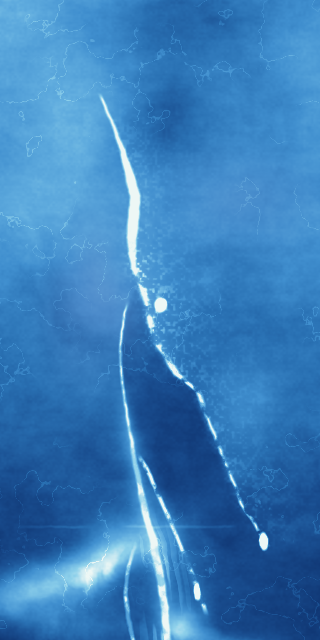
This background is drawn by a Shadertoy shader. Its source:

```glsl
#define BRUSH 0.85        // strength of the broad paint variation
#define BRISTLE 0.4       // strength of the fine streaks
#define WEAVE 0.2         // strength of the canvas grain
#define WOBBLE 0.012      // raggedness of the strokes
#define SPRAY 1.7         // brightness of the foam beside the crest
#define MIST 4.3          // brightness of the low mist
#define WEDGE_TONE 0.45   // darkness between the two strokes
#define PX (1.5 / iResolution.x)

// Tones from deep water to foam
const vec3 RAMP[7] = vec3[7](
    vec3(.06, .21, .45), vec3(.10, .31, .57), vec3(.16, .44, .70), vec3(.25, .56, .81),
    vec3(.37, .67, .87), vec3(.56, .82, .92), vec3(.93, .97, .96));
const vec3 LILAC = vec3(.36, .52, .77);

// Stroke paths, ordered from top to bottom
const vec2 CREST[12] = vec2[12](
    vec2(.312, 1.71), vec2(.365, 1.583), vec2(.424, 1.388), vec2(.411, 1.258),
    vec2(.417, 1.167), vec2(.456, 1.063), vec2(.488, .932), vec2(.555, .828),
    vec2(.62, .776), vec2(.664, .659), vec2(.755, .424), vec2(.839, .294));
const vec2 FALL[12] = vec2[12](
    vec2(.409, 1.10), vec2(.398, 1.06), vec2(.391, 1.023), vec2(.375, .906),
    vec2(.376, .84), vec2(.385, .776), vec2(.404, .659), vec2(.424, .542),
    vec2(.448, .424), vec2(.482, .307), vec2(.503, .177), vec2(.525, 0.));

float hash(vec2 p) { return fract(sin(dot(p, vec2(127.1, 311.7))) * 43758.5453); }

float noise(vec2 p) {
    vec2 i = floor(p), f = fract(p);
    f *= f * (3. - 2. * f);
    return mix(mix(hash(i), hash(i + vec2(1, 0)), f.x),
               mix(hash(i + vec2(0, 1)), hash(i + vec2(1, 1)), f.x), f.y);
}

float fbm(vec2 p) {
    float sum = 0., amp = .5;
    for (int i = 0; i < 5; i++) {
        sum += amp * noise(p);
        p = mat2(1.6, 1.2, -1.2, 1.6) * p + 3.7;
        amp *= .5;
    }
    return sum;
}

float blob(vec2 p, vec2 center, vec2 radius) {
    vec2 q = (p - center) / radius;
    return exp(-dot(q, q));
}

float band(float y, float low, float high, float soft) {
    return smoothstep(low - soft, low + soft, y) * (1. - smoothstep(high - soft, high + soft, y));
}

float stroke(float offset, float width) {
    return 1. - smoothstep(max(width - PX, 0.), width + PX, abs(offset));
}

float pathX(vec2 path[12], float y) {
    float x = path[0].x;
    for (int i = 0; i < 11; i++) {
        vec2 a = path[i], b = path[i + 1];
        x += (b.x - a.x) * clamp((a.y - y) / (a.y - b.y), 0., 1.);
    }
    return x;
}

void mainImage(out vec4 fragColor, in vec2 fragCoord) {
    vec2 p = fragCoord / iResolution.xy * vec2(1, 2);
    float cloud = fbm(p * 4. + 2. * fbm(p * 3.));
    float rough = fbm(p * 32.);
    float grain = noise(p * 125.);
    vec2 w = p + .12 * (vec2(fbm(p * 5. + 9.), cloud) - .48);
    float ragged = WOBBLE * (fbm(p * 19. + 4.) - .48);
    float crest = p.x - pathX(CREST, p.y) + ragged;
    float fall = p.x - pathX(FALL, p.y) + ragged;

    // Broad washes of light and dark
    float tone = mix(.65, 2.85, smoothstep(.25, 1.4, p.y));
    tone += 1.2 * blob(w, vec2(.02, 1.95), vec2(.28, .28)) - 1.2 * blob(w, vec2(.58, 1.9), vec2(.22, .15));
    tone += 1.1 * blob(w, vec2(.25, 1.56), vec2(.14, .22)) + .6 * blob(w, vec2(.1, 1.35), vec2(.25, .2));
    tone += .5 * blob(w, vec2(.95, 1.82), vec2(.25, .2)) - 1.3 * blob(w, vec2(.52, 1.6), vec2(.12, .14));
    tone += .5 * blob(w, vec2(.72, 1.34), vec2(.3, .2)) + .8 * blob(w, vec2(.33, 1.08), vec2(.1, .2));
    tone += 1.3 * blob(w, vec2(.74, .7), vec2(.12, .17)) + .6 * blob(w, vec2(.95, .62), vec2(.2, .25));
    tone -= .6 * blob(w, vec2(.9, .16), vec2(.3, .16));

    // Dark wedge between the strokes
    float wedge = smoothstep(-.01, .02, fall) * smoothstep(.01, -.03, crest) * band(p.y, .4, 1.1, .09);
    tone = mix(tone, WEDGE_TONE + .9 * smoothstep(.65, 1.05, p.y), .85 * wedge);

    // Brushwork and canvas
    tone += BRUSH * 2. * (cloud - .48);
    tone += BRISTLE * (fbm(vec2(p.x * 9. + p.y * 5., p.y * 45.)) + rough - .96);
    tone += WEAVE * (grain - .5);
    float ridge = abs(fbm(p * 8. + 17.) - .5);
    tone += .8 * (1. - smoothstep(.0, .012, ridge)) * smoothstep(.5, .7, noise(p * 6. + 5.));
    tone += .6 * stroke(p.y - .355 + ragged, .003) * smoothstep(.35, .65, noise(p * vec2(9, 3)));

    // Slanted mist and foam at the foot
    vec2 m = mat2(.91, -.41, .41, .91) * (w - vec2(.24, .22));
    tone += MIST * blob(m, vec2(0), vec2(.26, .065)) * (.6 + .8 * cloud);
    tone += 1.8 * blob(w, vec2(.12, .08), vec2(.24, .09)) + 1.5 * blob(w, vec2(.36, .35), vec2(.1, .07));
    tone += 3.5 * blob(w, vec2(.58, .04), vec2(.07, .07)) + 2. * blob(w, vec2(.72, 0.), vec2(.13, .035));

    // Glow and spray around the strokes
    float side = crest > 0. ? exp(-crest / .075) : exp(crest / .014);
    float foam = band(p.y, .83, 1.25, .12) + .35 * band(p.y, .35, .8, .1) + .3 * band(p.y, 1.3, 1.6, .1);
    tone += SPRAY * side * foam * (.65 + 1.5 * smoothstep(.45, .75, .5 * rough + .5 * grain));
    float veil = exp(-abs(fall) / mix(.045, .02, smoothstep(.1, .8, p.y)));
    tone += 2.8 * veil * (1. - smoothstep(.6, .85, p.y)) * (.5 + cloud);

    // Bright paint lines, broken by dry brush
    float dry = smoothstep(.3, .55, rough);
    float crestWidth = .004 + .011 * band(p.y, 1.2, 1.52, .13) + .005 * band(p.y, .75, 1.1, .08);
    float line = stroke(crest * .85, crestWidth) * band(p.y, .3, 1.7, .015) * mix(dry, 1., smoothstep(1.1, 1.3, p.y));
    float fallWidth = .004 + .008 * (1. - smoothstep(.3, .75, p.y));
    line = max(line, stroke(fall, fallWidth) * (1. - smoothstep(1.02, 1.07, p.y)) * mix(.65, 1., dry));
    float branch = p.x - (.668 - .3 * p.y - .18 * p.y * p.y) + ragged;
    line = max(line, stroke(branch, .007) * band(p.y, .09, .57, .02) * dry);
    float curl = p.x - (.396 + 1.1 * (p.y - .14) * (p.y - .14)) + ragged;
    line = max(line, stroke(curl, .006) * (1. - smoothstep(.22, .34, p.y)) * mix(.5, 1., dry));
    float strands = smoothstep(.6, .75, noise(vec2(fall * 75., p.y * 7.)));
    line = max(line, strands * exp(-abs(fall) / .035) * (1. - smoothstep(.2, .45, p.y)));
    tone += 1.2 * exp(-abs(branch) / .02) * band(p.y, .08, .5, .06);

    // Dabs of thick paint
    vec2 dab = p + ragged * 1.5;
    line = max(line, smoothstep(.35, .6, blob(dab, vec2(.5, 1.045), vec2(.024, .028))));
    line = max(line, smoothstep(.35, .6, blob(dab, vec2(.826, .31), vec2(.017, .035))));
    line = max(line, smoothstep(.35, .6, blob(dab, vec2(.615, .15), vec2(.014, .035))));
    tone = mix(tone, 6., line);

    vec3 color = RAMP[0];
    for (int i = 1; i < 7; i++) color = mix(color, RAMP[i], clamp(tone - float(i - 1), 0., 1.));
    float haze = blob(w, vec2(.3, 1.08), vec2(.12, .2)) + .6 * blob(w, vec2(.75, 1.36), vec2(.2, .13));
    color = mix(color, LILAC, .45 * haze * (1. - smoothstep(3.5, 5., tone)));
    fragColor = vec4(color, 1.);
}
```
